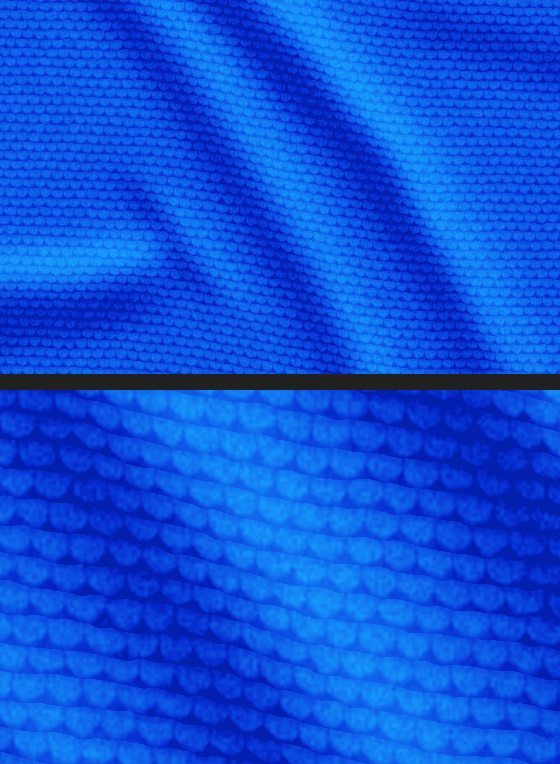
Top, the full canvas; bottom, a detail of the centre.
A WebGL 1 fragment shader for this texture:

```glsl
precision highp float;
uniform vec2 u_resolution;

float hash(vec2 p) {
  p = fract(p * vec2(0.1031, 0.1137));
  p += dot(p, p.yx + 33.33);
  return fract((p.x + p.y) * p.x * 7.31 + p.y * 13.7);
}

float noise(vec2 p) {
  vec2 i = floor(p), f = fract(p);
  f = f * f * (3.0 - 2.0 * f);
  return mix(mix(hash(i), hash(i + vec2(1, 0)), f.x),
             mix(hash(i + vec2(0, 1)), hash(i + vec2(1, 1)), f.x), f.y);
}

float ridge(float d, float width) {
  return exp(-d * d / (width * width));
}

// Light on the draped cloth, centred on zero
float folds(vec2 p) {
  p += 0.025 * (vec2(noise(p * 5.0), noise(p * 5.0 + 40.0)) - 0.5);
  float y = p.y;

  // Long diagonal folds: a lit crest with a shaded trough on its left
  float a = p.x - (1.37 - 0.33 * y - 0.28 * y * y);
  float b = p.x - (1.0 - 0.33 * y - 0.24 * y * y);
  float light = 0.48 * ridge(a, a > 0.0 ? 0.11 : 0.07);
  light -= 0.44 * ridge(a + 0.05 + 0.14 * y, 0.09);
  light += 0.36 * ridge(b, 0.085);
  light -= 0.40 * ridge(b + 0.09 + 0.07 * y, 0.075);

  // Short fold at lower left
  float c = p.x - (0.79 - 0.68 * y);
  float span = smoothstep(0.1, 0.3, y) * (1.0 - smoothstep(0.42, 0.62, y));
  light += span * (0.24 * ridge(c, 0.055) - 0.32 * ridge(c + 0.1, 0.05));

  // Horizontal crest and the hollow beneath it
  float fade = 1.0 - smoothstep(0.3, 0.56, p.x);
  light += 0.48 * fade * ridge(y - 0.285 - 0.12 * p.x, 0.065);
  light -= 0.44 * fade * ridge(y - 0.13 - 0.18 * p.x, 0.08);

  // Shaded band at upper right
  float d = y - 1.32 + 0.33 * p.x;
  light -= 0.30 * smoothstep(0.95, 1.2, p.x) * ridge(d, 0.075);
  return light + 0.07 * (noise(p * 4.0 + 9.0) - 0.5);
}

// Knit loops in staggered rows: x is relief, y is tone of the loop
vec2 knit(vec2 p, float light) {
  float sag = 0.03 * p.x + 0.1 * smoothstep(0.3, 1.2, p.x);
  vec2 q = vec2(p.x + 0.012 * light, p.y + sag + 0.012 * light);
  q += 0.005 * vec2(noise(p * 18.0), noise(p * 18.0 + 70.0));
  q += 0.004 * (vec2(noise(p * 75.0), noise(p * 75.0 + 30.0)) - 0.5);
  q *= vec2(32.0, 40.0);
  q.x += 0.5 * mod(floor(q.y), 2.0);
  vec2 cell = floor(q), f = fract(q) - 0.5;

  // Scale-like loop: curved lower lip over a dark notch, softer top
  float lip = f.y + 0.5 - 1.5 * f.x * f.x;
  float relief = smoothstep(-0.08, 0.30, lip);
  relief *= 1.0 - 0.4 * smoothstep(0.15, 0.5, f.y);
  relief *= 1.0 - 0.35 * smoothstep(0.36, 0.5, abs(f.x));
  return vec2(relief, hash(cell + 5.0) - 0.5);
}

void main() {
  vec2 p = gl_FragCoord.xy / u_resolution.y;
  p.x *= 1.5 * u_resolution.y / u_resolution.x;
  float light = folds(p);
  vec2 loops = knit(p, light);

  // Loops look flatter where the cloth is fully lit
  float depth = mix(0.40, 0.28, smoothstep(0.1, 0.45, light));
  float tone = 0.40 + light + depth * (loops.x - 0.62) + 0.06 * loops.y;

  // Crisp thread grain, strongest on the raised loops
  float grain = noise(p * vec2(250.0, 310.0)) + noise(p * vec2(330.0, 190.0) + 17.0);
  tone += (0.09 + 0.09 * loops.x) * (grain - 1.0);
  tone = clamp(tone, 0.0, 1.0);

  // Deep blue to azure
  vec3 deepBlue = vec3(0.01, 0.12, 0.68);
  vec3 azure = vec3(0.09, 0.61, 0.985);
  vec3 ramp = vec3(pow(tone, 0.8), tone, pow(tone, 0.42));
  gl_FragColor = vec4(mix(deepBlue, azure, ramp), 1.0);
}
```
